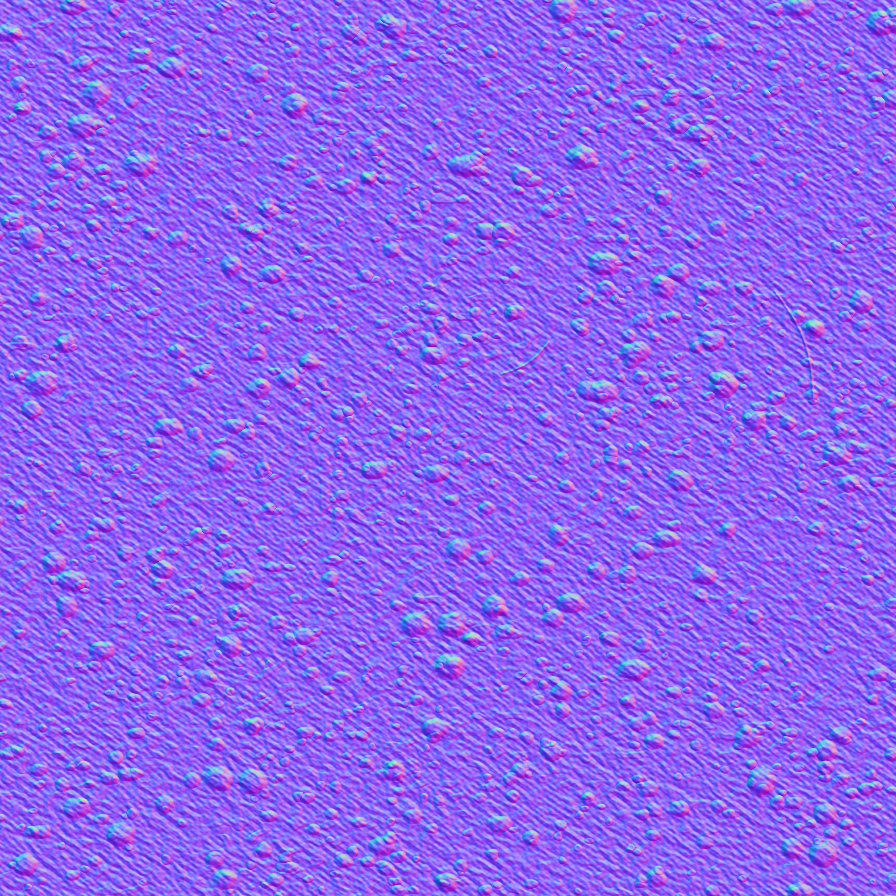
Write a three.js fragment shader that draws this texture map.

```glsl
// Tangent-space normal map of a rough, diagonally brushed coat with scattered blisters
#define TILT vec2(0.13, -0.25)
#define STREAK_ANGLE -0.62
#define STREAK_HEIGHT 0.0021
#define GRAIN_HEIGHT 0.0009
#define GRIT_HEIGHT 0.0013
#define DOME_STEEPNESS 0.42
#define DOME_SHARE 0.30
#define PIMPLE_SHARE 0.34
#define FIBRE_HEIGHT 0.0016
#define FIBRE_WIDTH 0.0016
#define SAMPLE_STEP 0.0009

varying vec2 vUv;

vec2 hash2(vec2 p) {
  vec3 q = fract(p.xyx * vec3(0.1031, 0.1030, 0.0973));
  q += dot(q, q.yzx + 33.33);
  return fract((q.xx + q.yz) * q.zy);
}

float cornerSlope(vec2 cell, vec2 offset) {
  float angle = 6.2832 * hash2(cell).x;
  return dot(vec2(cos(angle), sin(angle)), offset);
}

// Gradient noise, about -0.7 to 0.7
float noise(vec2 p) {
  vec2 i = floor(p), f = p - i;
  vec2 u = f * f * f * (f * (f * 6.0 - 15.0) + 10.0);
  vec2 e = vec2(1.0, 0.0);
  return mix(
    mix(cornerSlope(i, f), cornerSlope(i + e, f - e), u.x),
    mix(cornerSlope(i + e.yx, f - e.yx), cornerSlope(i + e.xx, f - e.xx), u.x),
    u.y);
}

// Rounded blisters, one candidate per cell, gathered in loose clusters
float domes(vec2 p, float cells, float share) {
  vec2 q = p * cells, base = floor(q);
  float height = 0.0;
  for (int y = -1; y <= 1; y++) {
    for (int x = -1; x <= 1; x++) {
      vec2 cell = base + vec2(float(x), float(y));
      vec2 place = hash2(cell + 17.0), kind = hash2(cell + 271.0);
      float crowding = 1.0 + 2.0 * noise(cell / cells * 6.0 + 40.0);
      if (kind.x < share * crowding) {
        float radius = mix(0.24, 0.46, kind.y * kind.y);
        float stretch = mix(0.78, 1.0, place.x);
        vec2 d = (q - cell - place) * vec2(stretch, 1.0 / stretch) / radius;
        float body = smoothstep(0.0, 1.0, 1.0 - dot(d, d));
        height = max(height, radius * body);
      }
    }
  }
  return DOME_STEEPNESS * height / cells;
}

// Thin bowed ridge between two ends
float fibre(vec2 p, vec2 a, vec2 b, float bow) {
  vec2 along = b - a;
  float t = clamp(dot(p - a, along) / dot(along, along), 0.0, 1.0);
  vec2 side = normalize(vec2(-along.y, along.x));
  vec2 onCurve = a + along * t + side * bow * sin(3.1416 * t);
  float d = length(p - onCurve) / FIBRE_WIDTH;
  return FIBRE_HEIGHT * exp(-d * d);
}

float surface(vec2 p) {
  // Brushed streaks, fine and coarse
  float c = cos(STREAK_ANGLE), s = sin(STREAK_ANGLE);
  vec2 brushed = vec2(c * p.x + s * p.y, c * p.y - s * p.x);
  float h = STREAK_HEIGHT * noise(brushed * vec2(75.0, 205.0));
  h += 0.8 * STREAK_HEIGHT * noise(brushed * vec2(24.0, 105.0) + 31.0);
  h += GRAIN_HEIGHT * noise(p * 215.0 + 9.0);

  // Flat-topped grit in uneven patches
  float patchiness = 0.75 + 0.9 * noise(p * 9.0 + 5.0);
  float grit = noise(p * vec2(62.0, 92.0) + 70.0);
  h += GRIT_HEIGHT * patchiness * smoothstep(0.04, 0.36, grit);

  // Blisters with slightly ragged outlines
  vec2 ragged = p + 0.0022 * vec2(noise(p * 85.0 + 3.0), noise(p * 85.0 + 50.0));
  h += domes(ragged, 27.0, DOME_SHARE);
  h += domes(ragged + 0.37, 52.0, PIMPLE_SHARE);

  // Stray fibres
  h += fibre(p, vec2(0.865, 0.675), vec2(0.908, 0.555), 0.012);
  h += fibre(p, vec2(0.560, 0.583), vec2(0.612, 0.618), -0.006);
  return h;
}

void main() {
  vec2 e = vec2(SAMPLE_STEP, 0.0);
  float h = surface(vUv);
  vec2 slope = vec2(surface(vUv + e) - h, surface(vUv + e.yx) - h) / SAMPLE_STEP;
  vec3 normal = normalize(vec3(TILT - slope, 1.0));
  gl_FragColor = vec4(0.5 + 0.5 * normal, 1.0);
}
```
